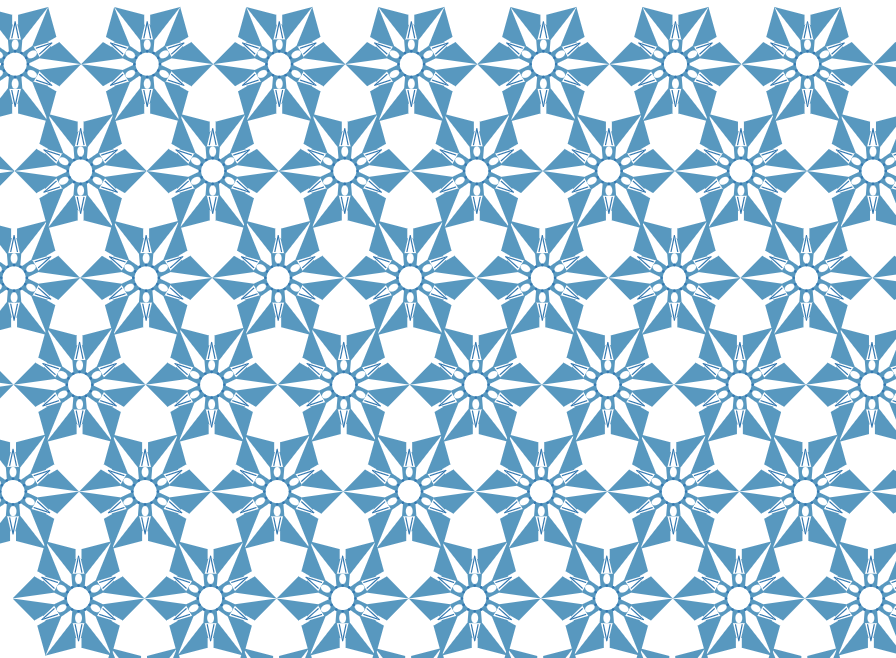
Write a Shadertoy shader that draws this pattern.

```glsl
#define PITCH vec2(0.2007, 0.1624)  // star spacing, in canvas heights
#define FIRST vec2(0.0230, 0.9025)  // centre of the top left star
#define DRIFT 0.0008                // leftward slip of each row
#define RADIUS 0.1003               // centre to star tip
#define HUB 0.175                   // the rest are in star radii
#define BEAD 0.020
#define LINE_HALF 0.009
#define INK vec3(0.345, 0.595, 0.75)
#define DARK_INK vec3(0.20, 0.47, 0.69)

const float SECTOR = radians(60.0);

// Signed distance to the line a-b, positive on its left
float edge(vec2 p, vec2 a, vec2 b) {
    vec2 d = normalize(b - a);
    return dot(p - a, vec2(-d.y, d.x));
}

float segment(vec2 p, vec2 a, vec2 b) {
    vec2 d = b - a;
    return length(p - a - d * clamp(dot(p - a, d) / dot(d, d), 0.0, 1.0));
}

float ellipse(vec2 p, vec2 r) {
    return (length(p / r) - 1.0) * min(r.x, r.y);
}

float coverage(float d, float pixel) {
    return clamp(0.5 - d / pixel, 0.0, 1.0);
}

// x: star body, y: dark details
vec2 starInk(vec2 pos, float pixel) {
    // Fold into half a sector: p follows the tip axis, q the notch axis
    float r = length(pos);
    float a = r > 0.0 ? atan(pos.y, pos.x) : 0.0;
    a = abs(mod(a + 0.5 * SECTOR, SECTOR) - 0.5 * SECTOR);
    vec2 p = r * vec2(cos(a), sin(a));
    float b = 0.5 * SECTOR - a;
    vec2 q = r * vec2(cos(b), sin(b));

    float outline = edge(q, vec2(0.866, 0.5), vec2(0.75, 0.055));

    // White cutouts
    float kite = max(edge(p, vec2(0.205, 0.01), vec2(0.37, 0.088)),
                     edge(p, vec2(0.37, 0.088), vec2(1.0, 0.0)));
    float bulb = ellipse(q - vec2(0.297, 0.0), vec2(0.08, 0.052));
    float barb = max(0.375 - q.x, edge(q, vec2(0.375, 0.088), vec2(0.64, 0.025)));
    float channel = max(0.60 - q.x, q.y - 0.045);
    float holes = min(min(r - HUB, kite), min(bulb, min(barb, channel)));

    // Beads round the hub and the chevron inside each barb
    float beads = min(length(p - vec2(0.195, 0.0)), length(q - vec2(0.195, 0.0))) - BEAD;
    float chevron = segment(q, vec2(0.40, 0.05), vec2(0.64, 0.0)) - LINE_HALF;

    return vec2(coverage(max(outline, -holes), pixel),
                coverage(min(beads, chevron), pixel));
}

void mainImage(out vec4 fragColor, in vec2 fragCoord) {
    vec2 uv = fragCoord / iResolution.y;
    float pixel = 1.0 / (iResolution.y * RADIUS);
    float nearRow = round((FIRST.y - uv.y) / PITCH.y);
    vec3 color = vec3(1.0);

    // Neighbouring rows overlap slightly at their tips
    for (int i = -1; i <= 1; i++) {
        float row = nearRow + float(i);
        if (row < 0.0) continue;
        float startX = FIRST.x + 0.5 * PITCH.x * mod(row, 2.0) - DRIFT * row;
        float column = round((uv.x - startX) / PITCH.x);
        vec2 center = vec2(startX + column * PITCH.x, FIRST.y - row * PITCH.y);

        // The lowest rows begin one star later
        if (row > 4.5 && center.x < 0.035) continue;

        vec2 ink = starInk((uv - center) / RADIUS, pixel);
        color = mix(color, INK, ink.x);
        color = mix(color, DARK_INK, ink.y);
    }
    fragColor = vec4(color, 1.0);
}
```
